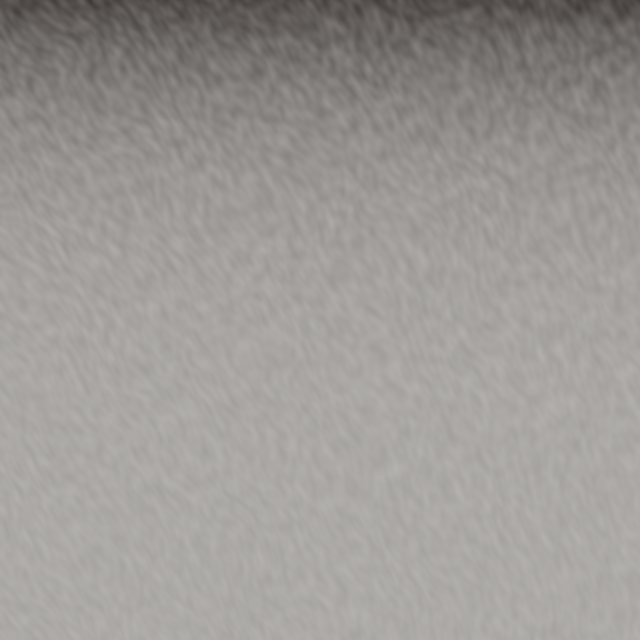
Reproduce this texture procedurally as a WebGL 1 fragment shader.

```glsl
precision highp float;
uniform vec2 u_resolution;

#define LIGHT_GREY vec3(0.676, 0.666, 0.655)
#define SHADE_DEPTH vec3(0.355, 0.363, 0.366)
#define SHADE_REACH 0.18
#define GRAIN_SCALE vec2(94.0, 42.0)
#define GRAIN_BASE 0.036
#define GRAIN_IN_SHADE 0.095
#define GRAIN_SHADE_REACH 0.27
#define WARP 0.018
#define MOTTLE 0.014

// Random gradient vector for a lattice point
vec2 latticeGradient(vec2 cell) {
  vec3 h = fract(cell.xyx * vec3(0.1031, 0.1030, 0.0973));
  h += dot(h, h.yzx + 33.33);
  float angle = 6.28318 * fract((h.x + h.y) * h.z);
  return vec2(cos(angle), sin(angle));
}

float gradientNoise(vec2 p) {
  vec2 cell = floor(p);
  vec2 f = p - cell;
  vec2 blend = f * f * f * (f * (f * 6.0 - 15.0) + 10.0);
  vec2 right = vec2(1.0, 0.0);
  vec2 up = vec2(0.0, 1.0);
  float a = dot(latticeGradient(cell), f);
  float b = dot(latticeGradient(cell + right), f - right);
  float c = dot(latticeGradient(cell + up), f - up);
  float d = dot(latticeGradient(cell + 1.0), f - 1.0);
  return mix(mix(a, b, blend.x), mix(c, d, blend.x), blend.y);
}

// Coordinates across and along the grain, steeper towards the right
vec2 grainSpace(vec2 p) {
  p += WARP * vec2(gradientNoise(p * 7.0 + 11.0), gradientNoise(p * 7.0 + 47.0));
  float across = 0.90 * p.x + 0.52 * p.y - 0.22 * p.x * p.y;
  float along = 0.87 * p.y - 0.46 * p.x;
  return vec2(across, along);
}

// Slanted bumps in two sizes
float grain(vec2 p) {
  vec2 q = grainSpace(p) * GRAIN_SCALE + 150.0;
  float coarse = gradientNoise(q * 0.72);
  float fine = gradientNoise(q * 1.2 + 63.0);
  return 0.75 * coarse + 0.7 * fine;
}

void main() {
  vec2 uv = gl_FragCoord.xy / u_resolution;
  float depth = 1.0 - uv.y;

  // Shadow falling from the top edge, with faint soft unevenness
  float shade = exp(-depth / SHADE_REACH);
  vec3 color = LIGHT_GREY - SHADE_DEPTH * shade;
  float strength = GRAIN_BASE + GRAIN_IN_SHADE * exp(-depth / GRAIN_SHADE_REACH);
  color += MOTTLE * gradientNoise(uv * 9.0 + 21.0) * (0.3 + shade);

  // Surface relief
  color += strength * grain(uv);
  gl_FragColor = vec4(clamp(color, 0.0, 1.0), 1.0);
}
```
